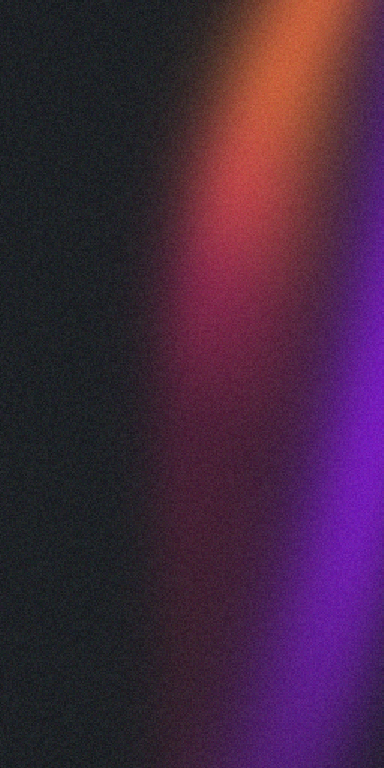
Give the GLSL for this background, as a WebGL 1 fragment shader.

```glsl
precision highp float;

uniform vec2 u_resolution;

// Palette
const vec3 CHARCOAL = vec3(0.115, 0.128, 0.143);
const vec3 MAROON   = vec3(0.205, 0.130, 0.170);
const vec3 WINE     = vec3(0.290, 0.125, 0.215);
const vec3 MAGENTA  = vec3(0.520, 0.155, 0.295);
const vec3 CORAL    = vec3(0.730, 0.270, 0.280);
const vec3 ORANGE   = vec3(0.770, 0.370, 0.230);
const vec3 VIOLET   = vec3(0.460, 0.110, 0.730);

// Warm beam: straight below the bend, leaning right above it
const float WARM_BASE_X = 0.50;
const float WARM_LEAN   = 0.32;
const float WARM_BEND_Y = 0.42;
const float WARM_CURVE  = 1.75;
const vec2 WARM_WIDTH_LOW = vec2(0.12, 0.33);  // left, right
const vec2 WARM_WIDTH_TOP = vec2(0.18, 0.16);
const float HEAT_SKEW = 0.25;                  // hotter on the right flank

// Violet beam: ridge x = a + b*y + c*y*y
const vec3 VIOLET_RIDGE = vec3(0.75, 0.68, -0.33);
const float VIOLET_WIDTH_LOW = 0.19;
const float VIOLET_WIDTH_TOP = 0.14;
const float VIOLET_PEAK_Y = 0.46;
const float VIOLET_REACH  = 0.58;

// Film grain
const float GRAIN_CELLS = 256.0;               // cells across the width
const float GRAIN_LUMA   = 0.055;
const float GRAIN_CHROMA = 0.045;

float bell(float offset, float width) {
  float q = offset / width;
  return exp(-q * q);
}

vec3 hash3(vec2 cell) {
  vec3 p = fract(vec3(cell.xyx) * vec3(0.1031, 0.1030, 0.0973));
  p += dot(p, p.yxz + 33.33);
  return fract((p.xxy + p.yzz) * p.zyx);
}

// Colour along the warm beam, from dim maroon to bright orange
vec3 heatColor(float heat) {
  vec3 color = mix(MAROON, WINE, smoothstep(0.05, 0.50, heat));
  color = mix(color, MAGENTA, smoothstep(0.42, 0.66, heat));
  color = mix(color, CORAL, smoothstep(0.60, 0.78, heat));
  return mix(color, ORANGE, smoothstep(0.74, 0.90, heat));
}

vec3 addWarmBeam(vec3 color, vec2 uv) {
  float rise = clamp((uv.y - WARM_BEND_Y) / (1.0 - WARM_BEND_Y), 0.0, 1.0);
  float offset = uv.x - WARM_BASE_X - WARM_LEAN * pow(rise, WARM_CURVE);
  vec2 widths = mix(WARM_WIDTH_LOW, WARM_WIDTH_TOP, rise);
  float width = offset < 0.0 ? widths.x : widths.y;
  return mix(color, heatColor(uv.y + HEAT_SKEW * offset), bell(offset, width));
}

vec3 addVioletBeam(vec3 color, vec2 uv) {
  float ridge = dot(VIOLET_RIDGE, vec3(1.0, uv.y, uv.y * uv.y));
  float width = mix(VIOLET_WIDTH_LOW, VIOLET_WIDTH_TOP, uv.y);
  float strength = bell(uv.y - VIOLET_PEAK_Y, VIOLET_REACH);
  return mix(color, VIOLET, strength * bell(uv.x - ridge, width));
}

vec3 grain(vec2 position) {
  vec3 noise = hash3(floor(position * GRAIN_CELLS)) - 0.5;
  float luma = dot(noise, vec3(1.0 / 3.0));
  return GRAIN_LUMA * luma + GRAIN_CHROMA * noise;
}

void main() {
  vec2 uv = gl_FragCoord.xy / u_resolution;
  vec3 color = addWarmBeam(CHARCOAL, uv);
  color = addVioletBeam(color, uv);
  color += grain(gl_FragCoord.xy / u_resolution.x);
  gl_FragColor = vec4(clamp(color, 0.0, 1.0), 1.0);
}
```
